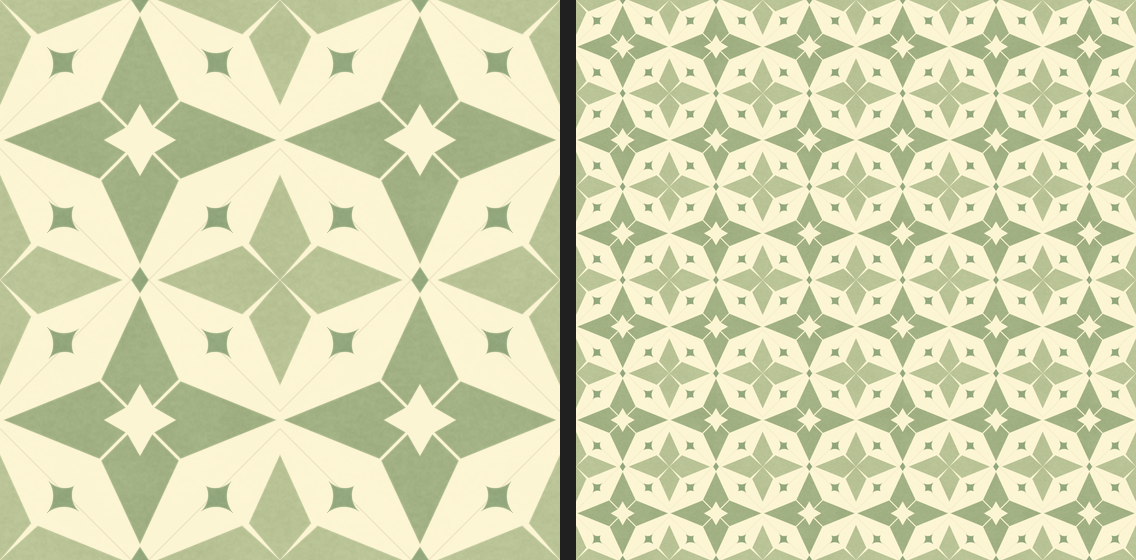
Left, the tile; right, the same tile 3 across and 3 down.
Give the GLSL for this pattern, as a Shadertoy shader.

```glsl
const float REPEATS = 2.0;
const vec3 CREAM = vec3(0.99, 0.962, 0.832);
const vec3 TAN = vec3(0.83, 0.79, 0.63);
const vec3 SAGE = vec3(0.632, 0.692, 0.512);
const vec3 PALE_SAGE = vec3(0.722, 0.762, 0.582);
const vec3 DEEP_SAGE = vec3(0.575, 0.655, 0.49);

// Integer hash of a lattice point
float hash(ivec2 cell) {
    uvec2 v = uvec2(cell) * uvec2(1597u, 3571u);
    uint h = (v.x ^ (v.y << 7)) * 74793u + 2891u;
    h = ((h >> ((h >> 28) + 4u)) ^ h) * 27803u;
    h ^= h >> 15;
    return float(h & 65535u) / 65535.0;
}

// Value noise that wraps after a whole number of lattice cells
float wrapNoise(vec2 uv, ivec2 period) {
    vec2 p = uv * vec2(period);
    ivec2 i = ivec2(floor(p));
    vec2 f = fract(p);
    f = f * f * (3.0 - 2.0 * f);
    ivec2 lo = i % period;
    ivec2 hi = (i + 1) % period;
    float bottom = mix(hash(lo), hash(ivec2(hi.x, lo.y)), f.x);
    float top = mix(hash(ivec2(lo.x, hi.y)), hash(hi), f.x);
    return mix(bottom, top, f.y);
}

// Signed distance to the line a-b, positive on its right
float edge(vec2 p, vec2 a, vec2 b) {
    vec2 d = b - a;
    return dot(p - a, normalize(vec2(d.y, -d.x)));
}

// Half of an upright kite, for p.x >= 0
float kite(vec2 p, float root, vec2 shoulder, float tip) {
    return max(edge(p, vec2(0.0, root), shoulder), edge(p, shoulder, vec2(0.0, tip)));
}

// Side a-b hollowed by a circular arc of the given depth
float hollowSide(vec2 p, vec2 a, vec2 b, float depth) {
    vec2 d = b - a;
    vec2 n = normalize(vec2(d.y, -d.x));
    float radius = (0.25 * dot(d, d) + depth * depth) / (2.0 * depth);
    vec2 centre = 0.5 * (a + b) + n * (radius - depth);
    return max(dot(p - a, n), radius - length(p - centre));
}

float fill(float d, float px) {
    return 1.0 - smoothstep(-px, px, d);
}

// Glaze tone with a faint pale rim along the shape edge
vec3 paint(vec3 base, vec3 tone, float d, float grain, float px) {
    float rim = smoothstep(-0.008, 0.0, d);
    vec3 glaze = mix(tone + grain, CREAM, 0.07 * rim);
    return mix(base, glaze, fill(d, px));
}

void mainImage(out vec4 fragColor, in vec2 fragCoord) {
    vec2 uv = fragCoord / iResolution.xy;
    float px = 0.8 * REPEATS / min(iResolution.x, iResolution.y);

    // Fold each repeat to one quadrant, then across its diagonal
    vec2 p = abs(fract(uv * REPEATS) - 0.5);
    vec2 corner = 0.5 - p;
    vec2 q = vec2(max(p.x, p.y), min(p.x, p.y));

    // Mottling and paper grain
    float mottle = wrapNoise(uv, ivec2(14)) - 0.5;
    float fibre = wrapNoise(uv, ivec2(90, 150)) - 0.5;
    float speck = wrapNoise(uv, ivec2(256)) - 0.5;
    float grain = 0.022 * mottle + 0.02 * fibre + 0.022 * speck;

    // Ground with diagonal hairlines
    vec3 col = CREAM + 0.15 * grain;
    float hairline = abs(p.x + p.y - 0.531) * 0.7071;
    col = mix(col, TAN, 0.4 * (1.0 - smoothstep(0.0, 0.0013 + px, hairline)));

    // Large star of four kites, parted by narrow diagonals
    vec2 shoulder = vec2(0.138, 0.1455);
    float large = min(kite(p, 0.0075, shoulder, 0.443),
                      kite(p.yx, 0.0075, shoulder, 0.4865));
    col = paint(col, SAGE, large, grain, px);

    // Cream star at its heart
    float heart = edge(q, vec2(0.129, 0.0), vec2(0.047));
    col = mix(col, CREAM, fill(heart, px));

    // Pale star centred on the repeat corners
    float pale = min(kite(corner, 0.0, vec2(0.111, 0.131), 0.376),
                     kite(corner.yx, 0.0, vec2(0.1224, 0.135), 0.4375));
    col = paint(col, PALE_SAGE, pale, grain, px);

    // Small hollow-sided stars
    vec2 side = vec2(0.3255, 0.219);
    float small = max(hollowSide(q, vec2(0.237), side, 0.014),
                      hollowSide(q, side, vec2(0.331), 0.018));
    col = paint(col, DEEP_SAGE, small, grain, px);

    // Diamonds between the upright tips
    float diamond = edge(vec2(p.x, corner.y), vec2(0.031, 0.0), vec2(0.0, 0.047));
    col = paint(col, DEEP_SAGE, diamond, grain, px);

    fragColor = vec4(clamp(col, 0.0, 1.0), 1.0);
}
```
